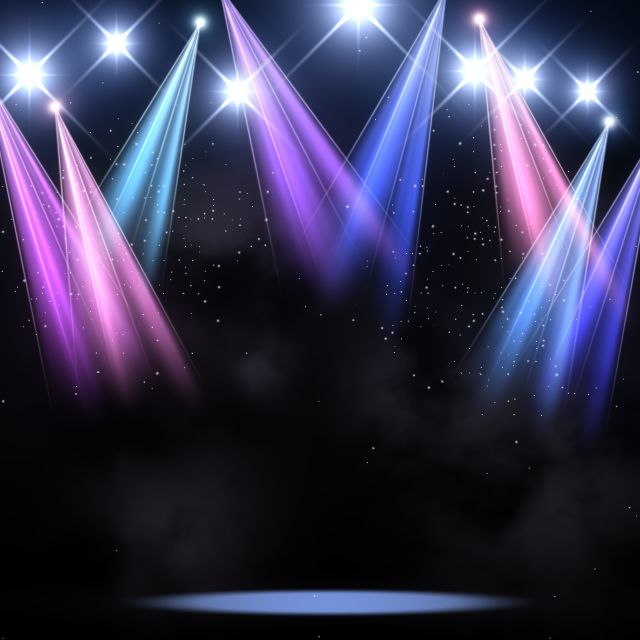
A Shadertoy shader for this background:

```glsl
// Dark concert stage: crossing spotlight beams, flared stars, dust, smoke and a floor pool.
// Each beam is a triangle in (along, across) coordinates with soft bands and thin rays;
// all light is screen-blended over a night gradient with fbm smoke.

const int BEAMS = 8;
const vec2 APEX[BEAMS] = vec2[](vec2(-.025, .885), vec2(.086, .833), vec2(.313, .965), vec2(.343, 1.02),
    vec2(.698, 1.02), vec2(.749, .970), vec2(.952, .810), vec2(1.03, .800));
const vec2 LEFT_END[BEAMS] = vec2[](vec2(.095, .290), vec2(.125, .350), vec2(.070, .570), vec2(.450, .490),
    vec2(.430, .560), vec2(.793, .500), vec2(.675, .360), vec2(.770, .370));
const vec2 RIGHT_END[BEAMS] = vec2[](vec2(.265, .420), vec2(.345, .350), vec2(.245, .500), vec2(.690, .550),
    vec2(.630, .430), vec2(1.02, .480), vec2(.873, .300), vec2(.935, .260));
const vec3 BEAM_COLOR[BEAMS] = vec3[](vec3(.66, .24, .84), vec3(.84, .44, .78), vec3(.30, .60, .82),
    vec3(.54, .28, .92), vec3(.18, .28, .88), vec3(.86, .46, .72), vec3(.30, .52, .90), vec3(.18, .18, .82));

const int STARS = 7; // x, y, size
const vec3 STAR[STARS] = vec3[](vec3(.046, .883, .95), vec3(.182, .932, .66), vec3(.560, .992, 1.2),
    vec3(.371, .857, .78), vec3(.742, .889, .90), vec3(.820, .876, .66), vec3(.918, .857, .55));

const int CLOUDS = 5; // x, y, radius
const vec3 CLOUD[CLOUDS] = vec3[](vec3(.29, .19, .12), vec3(.85, .26, .17), vec3(.35, .65, .15),
    vec3(.42, .435, .04), vec3(.66, .40, .09));

const int DUSTS = 6; // x, y, radius
const vec3 DUST[DUSTS] = vec3[](vec3(.22, .70, .13), vec3(.15, .56, .12), vec3(.31, .62, .08),
    vec3(.78, .69, .12), vec3(.82, .50, .12), vec3(.64, .54, .08));

const vec3 SKY_TOP = vec3(.012, .035, .080);
const vec3 SKY_MID = vec3(.022, .024, .036);
const vec3 HALO_COLOR = vec3(.20, .32, .66);
const vec3 FLARE_COLOR = vec3(.84, .88, 1.);
const vec3 SMOKE_COLOR = vec3(.150, .130, .165);
const vec3 POOL_COLOR = vec3(.43, .54, .80);
const vec2 POOL_CENTER = vec2(.514, .0586);
const vec2 POOL_RADIUS = vec2(.315, .021);
const float BEAM_GAIN = 1.45;
const float RAY_WIDTH = .0015;
const float DUST_CELLS = 95.;

float hash(vec2 p) {
    vec3 q = fract(p.xyx * .1031);
    q += dot(q, q.yzx + 33.33);
    return fract((q.x + q.y) * q.z);
}

float noise(vec2 p) {
    vec2 i = floor(p), f = fract(p);
    f = f * f * (3. - 2. * f);
    return mix(mix(hash(i), hash(i + vec2(1, 0)), f.x),
               mix(hash(i + vec2(0, 1)), hash(i + 1.), f.x), f.y);
}

float fbm(vec2 p) {
    float sum = 0., amp = .5;
    for (int i = 0; i < 5; i++, amp *= .5) {
        sum += amp * noise(p);
        p = mat2(1.6, 1.2, -1.2, 1.6) * p + 7.;
    }
    return sum;
}

float bell(float x, float width) { return exp(-x * x / (width * width)); }

vec3 screen(vec3 base, vec3 light) { return 1. - (1. - base) * (1. - clamp(light, 0., 1.)); }

float cross2(vec2 a, vec2 b) { return a.x * b.y - a.y * b.x; }

vec3 beam(vec2 p, int i) {
    vec2 d = p - APEX[i], l = LEFT_END[i] - APEX[i], r = RIGHT_END[i] - APEX[i];
    float area = cross2(l, r);
    float a = cross2(d, r) / area, b = cross2(l, d) / area;
    float along = a + b;
    if (along <= .001) return vec3(0);
    float across = b / along, span = along * length(r - l);
    // Two broad bands over a faint fill, with soft sides
    float sides = smoothstep(-.04, .12, across) * smoothstep(1.04, .88, across);
    float bands = .26 + .62 * bell(across - .36, .19) + .46 * bell(across - .85, .14);
    bands *= .8 + .4 * noise(vec2(across * 14., float(i) * 5.3));
    float reach = along + .1 * (1. - bell(across - .36, .2) - bell(across - .85, .15));
    float fade = smoothstep(1.02, .55, reach) * smoothstep(0., .08, along);
    float spill = .16 * bell(across - .5, .65) * smoothstep(1.05, .4, along) * smoothstep(0., .3, along);
    // Thin rays on both sides and inside
    float rays = .65 * (bell(across * span, RAY_WIDTH) + bell((across - 1.) * span, RAY_WIDTH));
    rays += .4 * (bell((across - .3) * span, RAY_WIDTH) + bell((across - .62) * span, RAY_WIDTH));
    rays *= smoothstep(.95, .3, along);
    vec3 tint = mix(BEAM_COLOR[i], vec3(.9, .88, 1.), .45 * bell(along, .42));
    return tint * (BEAM_GAIN * bands * sides * fade + spill) + mix(BEAM_COLOR[i], vec3(1), .55) * rays;
}

float spike(vec2 d, float len, float width) {
    float taper = max(0., 1. - abs(d.x) / len);
    return bell(d.y, width) * taper * taper;
}

vec3 star(vec2 d, float size) {
    float r = length(d);
    vec2 q = vec2(d.x + d.y, d.x - d.y) * .7071;
    float rays = spike(q, .24 * size, .0028) + spike(q.yx, .24 * size, .0028);
    rays += .5 * (spike(d.yx, .11 * size, .002) + spike(d, .08 * size, .002));
    float core = .7 * bell(r, .036 * size) + .48 * bell(r, .072 * size);
    return HALO_COLOR * .5 * bell(r, .125 * size) + FLARE_COLOR * (core + .7 * rays);
}

float dust(vec2 p) {
    float density = 0.;
    for (int i = 0; i < DUSTS; i++) density += bell(length(p - DUST[i].xy), DUST[i].z);
    vec2 cell = floor(p * DUST_CELLS);
    vec2 spot = .25 + .5 * vec2(hash(cell + 3.), hash(cell + 47.));
    float radius = mix(.0008, .0021, pow(hash(cell + 91.), 3.));
    float gate = step(hash(cell), .26 * min(density, 1.) + .002);
    return gate * bell(length(fract(p * DUST_CELLS) - spot) / DUST_CELLS, radius);
}

void mainImage(out vec4 fragColor, in vec2 fragCoord) {
    vec2 p = fragCoord / iResolution.xy;
    // Night backdrop and smoke
    vec3 col = mix(SKY_MID, SKY_TOP, smoothstep(.55, 1., p.y)) * smoothstep(0., .6, p.y);
    float smoke = .09 * smoothstep(.05, .5, p.y), puff = fbm(p * 9.);
    for (int i = 0; i < CLOUDS; i++)
        smoke += .85 * bell(length(p - CLOUD[i].xy + .05 * (puff - .5)), CLOUD[i].z);
    col += SMOKE_COLOR * smoke * smoothstep(.2, .75, puff);
    // Stars, then beams with lamps at the apexes on the canvas
    for (int i = 0; i < STARS; i++) col = screen(col, star(p - STAR[i].xy, STAR[i].z));
    for (int i = 0; i < BEAMS; i++) {
        col = screen(col, beam(p, i));
        float r = length(p - APEX[i]);
        float onCanvas = step(0., APEX[i].x) * step(APEX[i].x, 1.) * step(APEX[i].y, 1.);
        vec3 lamp = vec3(1., .97, .95) * bell(r, .011) + .4 * BEAM_COLOR[i] * bell(r, .028);
        col = screen(col, onCanvas * lamp);
    }
    col = screen(col, vec3(.9, .88, 1.) * .8 * dust(p));
    // Floor pool
    vec2 e = (p - POOL_CENTER) / POOL_RADIUS;
    float pool = smoothstep(1.1, .6, length(e)) * (1. - .6 * e.x * e.x);
    col = screen(col, POOL_COLOR * (max(pool, 0.) + .06 * bell(length(e), 1.3)));
    fragColor = vec4(col, 1.);
}
```
